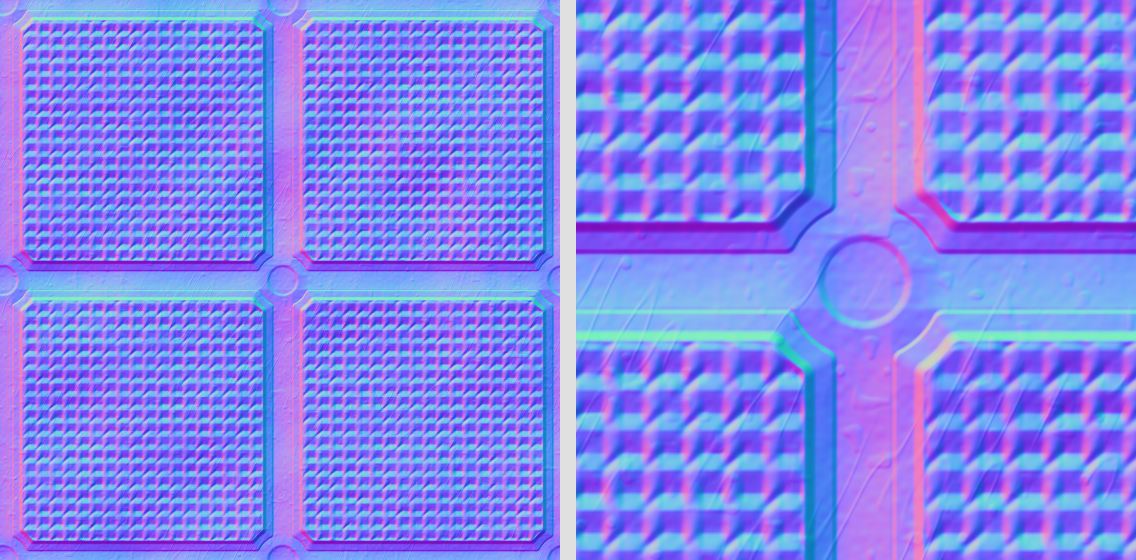
Left, the full canvas; right, a detail of the centre.
A WebGL 2 fragment shader for this texture map:

```glsl
#version 300 es
precision highp float;

uniform vec2 u_resolution;
out vec4 outColor;

// Layout, in canvas units
const float PERIOD = 0.5;
const vec2 NODE = vec2(0.505, 0.499);
const float WEAVE_CELLS = 21.0;
const float FACE_HALF = 0.018;
const float FIELD_EDGE = 0.035;
const float ROSETTE_GROW = 0.029;
const float ROSETTE_BLEND = 0.004;
const float BOSS_RADIUS = 0.029;

// Relief heights and slopes
const float LIP_HEIGHT = 0.0024;
const float RIM_HEIGHT = 0.0072;
const float COVE_SLOPE = 0.42;
const vec2 FACE_TILT = vec2(-0.46, 0.36);
const vec2 FACE_CURVE = vec2(-0.20, -0.24);
const float BOSS_HEIGHT = 0.0056;
const float BOSS_DOME = 4.0;
const float PILLOW_HEIGHT = 0.0058;
const float RAMP_HEIGHT = 0.0014;
const float PILLOW_PEAK = 0.43;
const float RAMP_PEAK = 0.62;
const float PILLOW_ROUNDING = 0.35;
const float BAND_LEVEL = 0.16;
const vec2 WEAVE_PHASE = vec2(0.14, 0.72);
const vec2 CROSSING = vec2(0.84, 0.22);
const float STREAK_HEIGHT = 0.0042;
const float GRAIN_HEIGHT = 0.0004;
const float DENT_HEIGHT = 0.0014;
const float SWELL_HEIGHT = 0.0190;
const float SCRATCH_DEPTH = 0.0004;
const float SCRATCH_SLANT = 0.5;
const float CHIP_DEPTH = 0.0006;
const float SAMPLE_STEP = 0.0011;

float hash(vec2 p) {
  vec3 q = fract(p.xyx * 0.1031);
  q += dot(q, q.yzx + 33.33);
  return fract((q.x + q.y) * q.z);
}

float noise(vec2 p) {
  vec2 i = floor(p), f = fract(p);
  f = f * f * (3.0 - 2.0 * f);
  return mix(mix(hash(i), hash(i + vec2(1, 0)), f.x),
             mix(hash(i + vec2(0, 1)), hash(i + vec2(1, 1)), f.x), f.y);
}

// Position relative to the nearest crossing of the beams
vec2 fromNode(vec2 uv) {
  return (fract((uv - NODE) / PERIOD + 0.5) - 0.5) * PERIOD;
}

float smoothMin(float a, float b, float k) {
  float m = max(k - abs(a - b), 0.0) / k;
  return min(a, b) - m * m * k * 0.25;
}

// Distance out from the beam axes, widened by a rosette at each crossing
float frameDistance(vec2 p) {
  float beam = min(abs(p.x), abs(p.y));
  return smoothMin(beam, length(p) - ROSETTE_GROW, ROSETTE_BLEND);
}

float frameHeight(vec2 p, float d) {
  float h = -COVE_SLOPE * (clamp(d, FACE_HALF, FIELD_EDGE) - FACE_HALF);
  h -= LIP_HEIGHT * smoothstep(FACE_HALF - 0.0015, FACE_HALF + 0.001, d);
  h -= RIM_HEIGHT * smoothstep(FIELD_EDGE - 0.006, FIELD_EDGE + 0.001, d);
  // Domed boss with a raised edge
  float r = length(p);
  float boss = 1.0 - smoothstep(BOSS_RADIUS - 0.006, BOSS_RADIUS, r);
  return h + boss * (BOSS_HEIGHT - BOSS_DOME * r * r);
}

float weaveHeight(vec2 uv) {
  vec2 g = (uv - NODE) * WEAVE_CELLS / PERIOD + WEAVE_PHASE;
  vec2 t = fract(g);
  // Square pillows with a long upper slope and a short lower one
  float pillow = min(t.y / PILLOW_PEAK, (1.0 - t.y) / (1.0 - PILLOW_PEAK));
  pillow = mix(pillow, smoothstep(0.0, 1.0, pillow), PILLOW_ROUNDING);
  float ramp = min(t.x / RAMP_PEAK, (1.0 - t.x) / (1.0 - RAMP_PEAK));
  float fromAxis = abs(fract(t.x - CROSSING.x) - 0.5);
  float square = 1.0 - smoothstep(0.18, 0.48, fromAxis);
  float wear = 0.65 + 0.6 * noise(uv * 38.0 + 5.0);
  float h = PILLOW_HEIGHT * pillow * mix(BAND_LEVEL, 1.0, square) * wear;
  h += RAMP_HEIGHT * ramp;
  // Diagonal strand over each crossing, of uneven strength
  vec2 c = g - CROSSING + 0.5;
  vec2 q = fract(c) - 0.5;
  float across = (q.x - q.y) / 0.18;
  float along = (q.x + q.y) / 0.52;
  float strand = exp(-across * across - along * along);
  return h + STREAK_HEIGHT * strand * (0.1 + 0.9 * hash(floor(c))) - 0.003;
}

float wearHeight(vec2 uv) {
  float h = GRAIN_HEIGHT * noise(uv * 210.0);
  h += DENT_HEIGHT * noise(uv * 45.0 + 7.0);
  h += SWELL_HEIGHT * noise(uv * 8.0 + 60.0);
  // Short, thin, slanted scratches
  vec2 s = uv - vec2(uv.y * SCRATCH_SLANT, 0.0);
  float line = abs(noise(s * vec2(90.0, 24.0) + 3.0) - 0.5);
  float patchy = smoothstep(0.50, 0.75, noise(uv * 26.0 + 21.0));
  h -= SCRATCH_DEPTH * patchy * (1.0 - smoothstep(0.0, 0.10, line));
  // Small chips
  float chip = smoothstep(0.74, 0.95, noise(uv * 110.0 + 40.0));
  return h - CHIP_DEPTH * chip;
}

float height(vec2 uv) {
  vec2 p = fromNode(uv);
  float d = frameDistance(p);
  float field = smoothstep(FIELD_EDGE - 0.001, FIELD_EDGE + 0.004, d);
  return frameHeight(p, d) + field * weaveHeight(uv) + wearHeight(uv);
}

void main() {
  vec2 uv = gl_FragCoord.xy / u_resolution;
  vec2 e = vec2(SAMPLE_STEP, 0.0);
  vec2 slope = vec2(height(uv + e.xy) - height(uv - e.xy),
                    height(uv + e.yx) - height(uv - e.yx)) / (2.0 * SAMPLE_STEP);

  // Rounded beam faces lean to the right and downward
  vec2 p = fromNode(uv);
  vec2 face = 1.0 - smoothstep(FACE_HALF - 0.004, FACE_HALF, abs(p));
  float outside = smoothstep(BOSS_RADIUS, BOSS_RADIUS + 0.025, length(p));
  slope += (FACE_TILT + FACE_CURVE * p / FACE_HALF) * face * mix(0.3, 1.0, outside);

  // Encode the normal, with green pointing down
  vec3 normal = normalize(vec3(-slope.x, slope.y, 1.0));
  outColor = vec4(normal * 0.5 + 0.5, 1.0);
}
```
